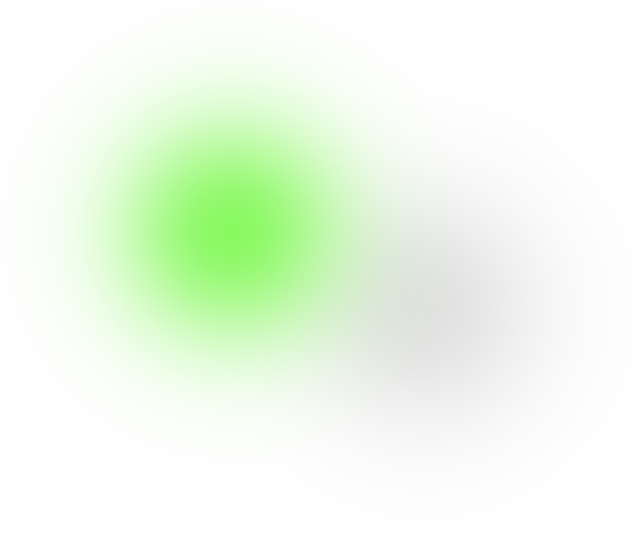
Write a Shadertoy shader that draws this background.

```glsl
// Two soft round glows, green and grey, on a white ground.
#define GREEN_CENTER vec2(0.424, 0.576)
#define GREEN_RADIUS 0.205
#define GREEN_COLOR  vec3(0.54, 0.975, 0.38)
#define GREY_CENTER  vec2(0.781, 0.433)
#define GREY_RADIUS  0.213
#define GREY_COLOR   vec3(0.882)
#define GROUND_COLOR vec3(0.998)
#define FALLOFF      2.1

// Bell-shaped coverage: 1 at the center, 1/e at the given radius.
float glow(vec2 point, vec2 center, float radius) {
    return exp(-pow(distance(point, center) / radius, FALLOFF));
}

void mainImage(out vec4 fragColor, in vec2 fragCoord) {
    // Canvas height is one unit.
    vec2 point = fragCoord / iResolution.y;

    // The green glow lies over the grey one.
    vec3 color = GROUND_COLOR;
    color = mix(color, GREY_COLOR, glow(point, GREY_CENTER, GREY_RADIUS));
    color = mix(color, GREEN_COLOR, glow(point, GREEN_CENTER, GREEN_RADIUS));

    fragColor = vec4(color, 1.0);
}
```
